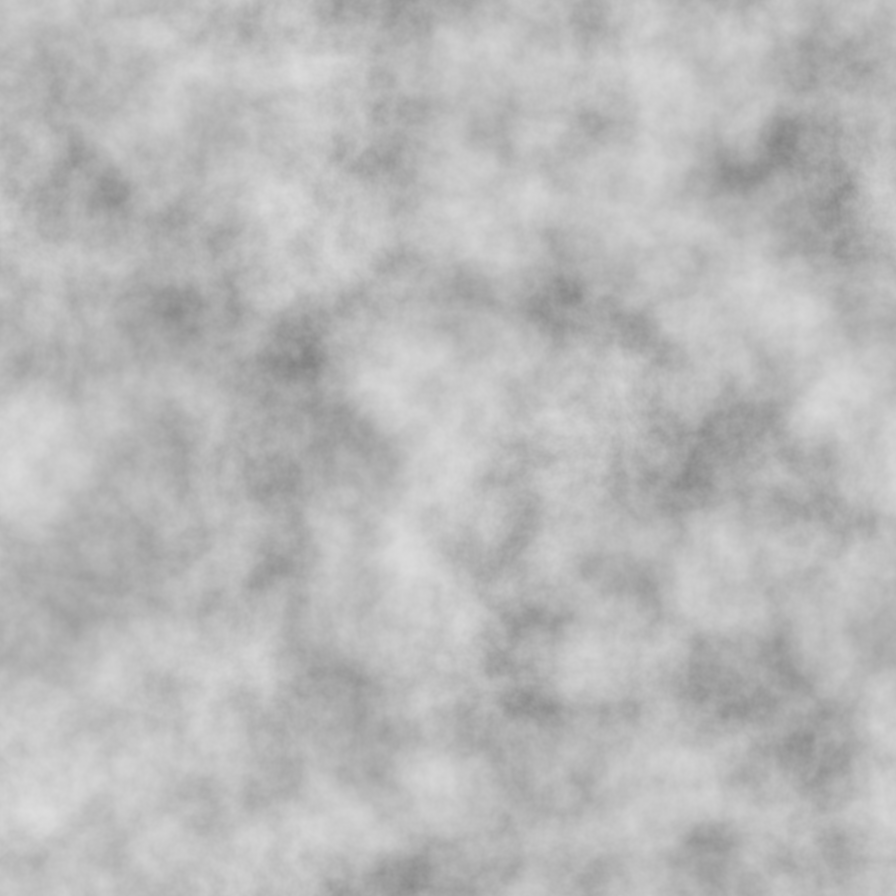
A Shadertoy shader for this texture:

```glsl
// Soft grey cloud texture: layered, gently warped gradient noise that tiles.

// Integer hash of a lattice cell, giving two values from 0 to 1
vec2 hash2(ivec2 cell, int seed) {
    uvec2 h = uvec2(cell) * uvec2(1597u, 3571u) + uint(seed) * 7919u;
    h = h * 1664525u + 1013904223u;
    h.x += h.y * 1664525u;
    h.y += h.x * 1664525u;
    h ^= h >> 16u;
    h.x += h.y * 1664525u;
    h.y += h.x * 1664525u;
    h ^= h >> 16u;
    return vec2(h & 65535u) / 65535.0;
}

// Slope of one wrapped lattice corner, seen from an offset to it
float corner(ivec2 cell, vec2 offset, int period, int seed) {
    ivec2 wrapped = ivec2(mod(vec2(cell) + 0.5, float(period)));
    vec2 gradient = normalize(hash2(wrapped, seed) - 0.4999);
    return dot(gradient, offset);
}

// Gradient noise with a whole number of cells across the canvas
float noise(vec2 uv, int period, int seed) {
    vec2 p = uv * float(period) + hash2(ivec2(0), seed + 50);
    ivec2 cell = ivec2(floor(p));
    vec2 f = fract(p);
    vec2 blend = f * f * f * (f * (f * 6.0 - 15.0) + 10.0);
    float low = mix(corner(cell, f, period, seed),
                    corner(cell + ivec2(1, 0), f - vec2(1, 0), period, seed), blend.x);
    float high = mix(corner(cell + ivec2(0, 1), f - vec2(0, 1), period, seed),
                     corner(cell + ivec2(1, 1), f - vec2(1, 1), period, seed), blend.x);
    return mix(low, high, blend.y);
}

// Cloud density: broad drift plus octaves whose roughness varies by region
float clouds(vec2 uv) {
    float density = 0.5 * noise(uv, 3, 1);
    float roughness = 0.6 + 0.1 * noise(uv, 4, 2);
    float amplitude = 1.0;
    int period = 7;
    for (int octave = 0; octave < 6; octave++) {
        density += amplitude * noise(uv, period, 70 + octave);
        amplitude *= roughness;
        period *= 2;
    }
    return density;
}

void mainImage(out vec4 fragColor, in vec2 fragCoord) {
    vec2 uv = fragCoord / iResolution.xy;

    // Small warp breaks up the regular lattice
    vec2 warp = vec2(noise(uv, 9, 30), noise(uv, 9, 31));
    float density = clouds(uv + 0.01 * warp);

    // Bright areas flatten out, dark ones deepen
    float grey = 0.731 + 0.187 * (density - 0.25 * density * density);
    fragColor = vec4(vec3(clamp(grey, 0.52, 0.9)), 1.0);
}
```
